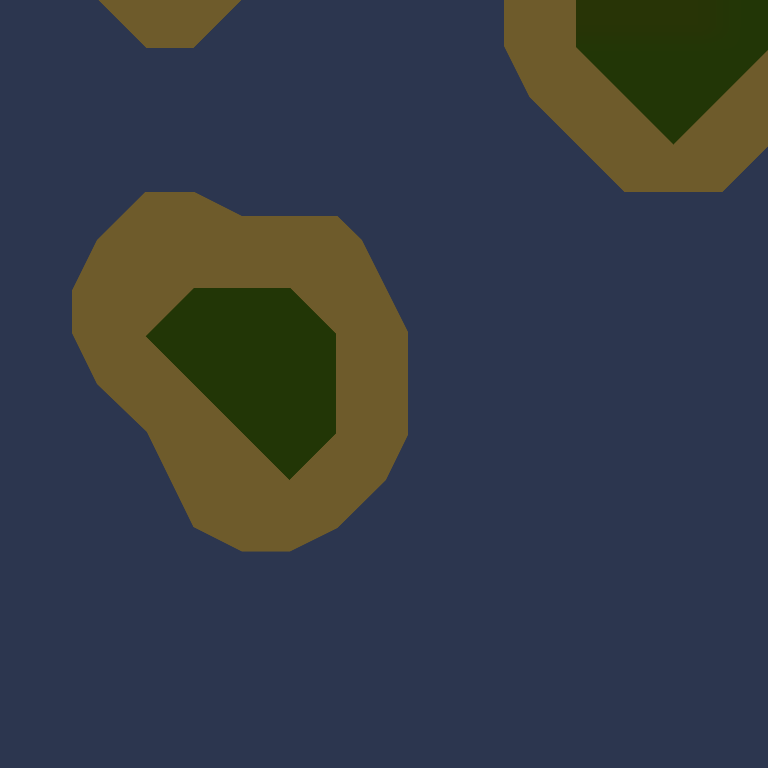
Reproduce this texture map procedurally as a Shadertoy shader.

```glsl
// Flat terrain map: faceted sandy islands with grassy cores on dark water.
#define GRID 32.0
#define WATER vec3(0.174, 0.211, 0.308)
#define SAND vec3(0.431, 0.357, 0.169)
#define GRASS vec3(0.135, 0.212, 0.022)
#define DRY_GRASS vec3(0.155, 0.202, 0.024)
#define NORTH_AXIS 28.06
#define ISLET_AXIS 7.08

const float DIAGONAL = 0.70710678;
const float STEEP = 0.4472136;

// Coast of the main island, in grid units measured from the top left
const int COAST_COUNT = 17;
const vec2 COAST[COAST_COUNT] = vec2[COAST_COUNT](
    vec2(6.05, 8.0), vec2(8.1, 8.0), vec2(10.08, 9.0), vec2(14.06, 9.0),
    vec2(15.08, 10.0), vec2(17.0, 13.83), vec2(17.0, 18.12), vec2(16.08, 20.0),
    vec2(14.06, 22.0), vec2(12.08, 22.98), vec2(10.08, 22.98), vec2(8.06, 21.96),
    vec2(6.12, 18.0), vec2(4.04, 16.0), vec2(3.0, 13.88), vec2(3.0, 12.1),
    vec2(4.04, 10.0));

// Signed distance to the closed coast polygon
float coastDistance(vec2 p) {
    float nearest = 1e6;
    float side = 1.0;
    vec2 a = COAST[COAST_COUNT - 1];
    for (int i = 0; i < COAST_COUNT; i++) {
        vec2 b = COAST[i];
        vec2 e = b - a, w = p - a;
        vec2 gap = w - e * clamp(dot(w, e) / dot(e, e), 0.0, 1.0);
        nearest = min(nearest, dot(gap, gap));
        if ((a.y > p.y) != (b.y > p.y) && p.x < a.x + e.x * (p.y - a.y) / e.y)
            side = -side;
        a = b;
    }
    return side * sqrt(nearest);
}

// Grass of the main island: straight sides cut by diagonals
float meadowDistance(vec2 p) {
    float sum = p.x + p.y, difference = p.x - p.y;
    float straight = max(12.0 - p.y, p.x - 14.0);
    float across = max(20.08 - sum, sum - 32.06);
    float along = max(difference - 0.1, -7.94 - difference);
    return max(straight, max(across, along) * DIAGONAL);
}

// Mirrored shores that run off the top edge
float northShore(vec2 p) {
    p.x = abs(p.x - NORTH_AXIS);
    float box = max(p.x - 7.06, p.y - 8.0);
    float corner = (p.x + p.y - 10.04) * DIAGONAL;
    float shoulder = (2.0 * p.x + p.y - 16.04) * STEEP;
    return max(box, max(corner, shoulder));
}

float northMeadow(vec2 p) {
    p.x = abs(p.x - NORTH_AXIS);
    return max(p.x - 4.06, (p.x + p.y - 6.02) * DIAGONAL);
}

float isletShore(vec2 p) {
    p.x = abs(p.x - ISLET_AXIS);
    return max(p.y - 2.0, (p.x + p.y - 2.98) * DIAGONAL);
}

float fill(float d, float pixel) {
    return 1.0 - smoothstep(-0.5 * pixel, 0.5 * pixel, d);
}

void mainImage(out vec4 fragColor, in vec2 fragCoord) {
    vec2 uv = fragCoord / iResolution.xy;
    vec2 p = vec2(uv.x, 1.0 - uv.y) * GRID;
    float pixel = GRID / min(iResolution.x, iResolution.y);

    float land = min(coastDistance(p), min(northShore(p), isletShore(p)));
    float meadow = min(meadowDistance(p), northMeadow(p));

    // Slightly drier grass along the top edge
    float dry = 1.0 - smoothstep(1.0, 2.2, p.y);
    dry *= 1.0 - smoothstep(29.0, 31.0, p.x);
    vec3 grass = mix(GRASS, DRY_GRASS, dry);

    vec3 color = mix(WATER, SAND, fill(land, pixel));
    color = mix(color, grass, fill(meadow, pixel));
    fragColor = vec4(color, 1.0);
}
```
